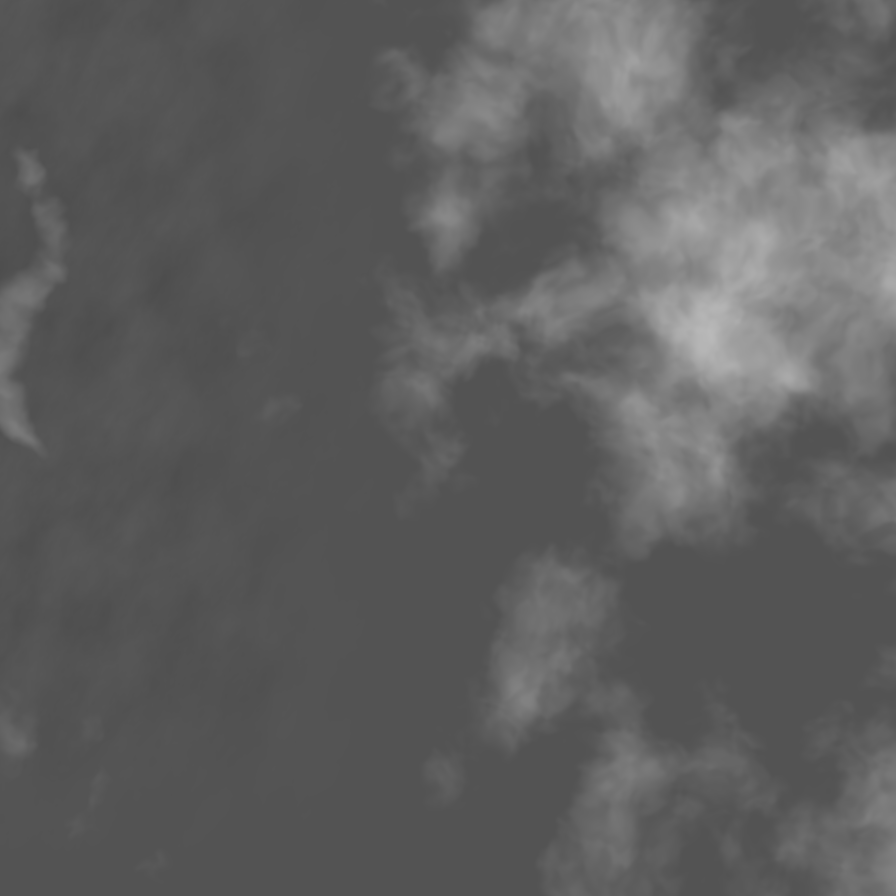
A WebGL 1 fragment shader for this texture:

```glsl
precision highp float;
uniform vec2 u_resolution;

#define BASE_GRAY 0.327
#define CLOUD_GAIN 0.80
#define CLOUD_SCALE 6.5
#define OCTAVE_GAIN 0.56
#define WARP 0.06
#define CLEAR_LEVEL 0.74
#define CLOUD_LEVEL 0.345
#define TOE 0.07
#define BAND_STRENGTH 0.04
#define MOTTLE 0.07

float hash(vec2 p) {
  vec3 q = fract(p.xyx * 0.1031);
  q += dot(q, q.yzx + 33.33);
  return fract((q.x + q.y) * q.z);
}

float noise(vec2 p) {
  vec2 cell = floor(p), f = fract(p);
  f = f * f * f * (f * (f * 6.0 - 15.0) + 10.0);
  float low = mix(hash(cell), hash(cell + vec2(1.0, 0.0)), f.x);
  float high = mix(hash(cell + vec2(0.0, 1.0)), hash(cell + vec2(1.0)), f.x);
  return mix(low, high, f.y);
}

float fbm(vec2 p) {
  const mat2 turn = mat2(1.6, 1.2, -1.2, 1.6);
  float sum = 0.0, total = 0.0, weight = 0.5;
  for (int i = 0; i < 5; i++) {
    sum += weight * noise(p);
    total += weight;
    weight *= OCTAVE_GAIN;
    p = turn * p + 17.3;
  }
  return sum / total;
}

// Cloud bank on the right, reaching further left towards the top
float bankCover(vec2 uv) {
  float edge = mix(0.58, 0.36, uv.y);
  float wander = 0.16 * (noise(uv * 4.0 + 31.0) - 0.5);
  return smoothstep(-0.13, 0.20, uv.x - edge + wander);
}

// Winding upright wisp along the left side
float wispCover(vec2 uv) {
  float centre = 0.035 + 0.025 * cos(22.0 * (uv.y - 0.73));
  float across = smoothstep(0.06, 0.0, abs(uv.x - centre));
  float along = smoothstep(0.42, 0.52, uv.y) * smoothstep(0.93, 0.80, uv.y);
  return across * along;
}

void main() {
  vec2 uv = gl_FragCoord.xy / u_resolution;

  // Bend the domain so that the clouds tear into wisps
  vec2 bend = vec2(fbm(uv * 7.0 + 3.7), fbm(uv * 7.0 + 51.2)) - 0.5;
  vec2 p = uv + WARP * bend;

  float bank = bankCover(uv);
  float wisp = wispCover(p);
  float level = mix(CLEAR_LEVEL, CLOUD_LEVEL, max(bank, wisp));
  level -= BAND_STRENGTH * (bank * cos(9.24 * (uv.y - 0.74)) + wisp);

  // Density with a soft toe, so that thin edges fade out
  float excess = max(fbm(p * CLOUD_SCALE + 11.0) - level, 0.0);
  float density = excess * excess / (excess + TOE);

  // Faint slanted mottling in the clear part
  vec2 slant = vec2(uv.x - 0.35 * uv.y, uv.y) * vec2(19.0, 13.0);
  float mottle = (fbm(slant + 70.0) - 0.5) * smoothstep(0.45, 0.15, uv.x);
  mottle *= smoothstep(0.02, 0.3, uv.y);

  float gray = BASE_GRAY + CLOUD_GAIN * density + MOTTLE * mottle;
  gl_FragColor = vec4(vec3(gray), 1.0);
}
```
